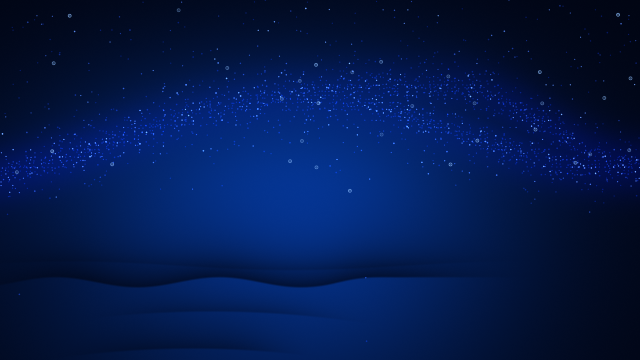
Reproduce this background procedurally as a WebGL 1 fragment shader.

```glsl
precision highp float;
// A deep blue night: a soft central glow over dim dunes, crossed by an arched
// river of stars that splits in two on the right. Dunes shade the glow along
// curved crests; stars come from jittered grids thinned by a density field.

uniform vec2 u_resolution;

const vec3 NIGHT = vec3(0.004, 0.018, 0.072);
const vec3 GLOW = vec3(0.018, 0.208, 0.580);
const vec3 HAZE = vec3(0.000, 0.018, 0.230);
const vec3 DUST_BLUE = vec3(0.05, 0.20, 0.88);
const vec3 STAR_PALE = vec3(0.55, 0.75, 1.00);

float hash(vec2 p) {
  vec3 q = fract(vec3(p.xyx) * 0.1031);
  q += dot(q, q.yzx + 33.33);
  return fract((q.x + q.y) * q.z);
}

float bell(float d, float width) {
  return exp(-d * d / (width * width));
}

// Fades in over a..b and out over c..d.
float window(float x, float a, float b, float c, float d) {
  return smoothstep(a, b, x) * (1.0 - smoothstep(c, d, x));
}

// Heights of the two strands of the star river: x upper, y lower.
vec2 strands(float x) {
  float rise = 0.485 + 0.25 * smoothstep(-0.12, 0.48, x);
  float upper = rise + 0.025 * smoothstep(0.45, 0.62, x) - 0.22 * smoothstep(0.70, 1.0, x);
  float lower = rise - 0.20 * smoothstep(0.46, 0.95, x);
  return vec2(upper, lower);
}

// Strength of the river at uv for a given strand width.
float river(vec2 uv, float width) {
  vec2 d = uv.y - strands(uv.x);
  return max(bell(d.x, width), bell(d.y, width));
}

float glow(vec2 uv) {
  vec2 d = uv - vec2(0.47, 0.46);
  float sx = d.x < 0.0 ? 0.40 : 0.335;
  float sy = d.y < 0.0 ? 0.60 : 0.37;
  return bell(d.x, sx) * bell(d.y, sy);
}

// Darkens the slope above a crest, leaving the ground below it lit.
float duneShade(float y, float crest, float depth, float amount) {
  float above = y - crest;
  float edge = smoothstep(-0.004, 0.004, above);
  return 1.0 - amount * edge * exp(-max(above, 0.0) / depth);
}

float dunes(vec2 uv) {
  float x = uv.x;
  float settle = smoothstep(0.50, 0.65, x);
  float far = 0.216 + 0.014 * mix(sin(24.6 * x - 0.577), 1.0, settle);
  float ridge = 0.262 + 0.012 * sin(9.0 * x + 0.6);
  float middle = 0.135 - 0.55 * (x - 0.33) * (x - 0.33);
  float near = 0.032 - 0.6 * (x - 0.30) * (x - 0.30);
  float shade = duneShade(uv.y, far, 0.065, 0.70 * window(x, -0.15, 0.15, 0.58, 0.84));
  shade *= duneShade(uv.y, ridge, 0.030, 0.20 * window(x, -0.10, 0.10, 0.60, 0.86));
  shade *= duneShade(uv.y, middle, 0.035, 0.34 * window(x, 0.12, 0.30, 0.40, 0.60));
  shade *= duneShade(uv.y, near, 0.050, 0.45 * window(x, 0.06, 0.24, 0.34, 0.50));
  return shade;
}

// Coverage of a disc edge, smoothed over about one pixel.
float disc(float d, float radius, float px) {
  return 1.0 - smoothstep(radius - 0.7 * px, radius + 0.7 * px, d);
}

// One grid of small stars, dense along the river and sparse in the sky.
vec3 dust(vec2 p, float aspect, float cell, float radius, float seed, float px) {
  vec2 id = floor(p / cell);
  vec2 jitter = vec2(hash(id + seed), hash(id + seed + 17.3));
  vec2 center = (id + 0.25 + 0.5 * jitter) * cell;
  vec2 uv = center / vec2(aspect, 1.0);
  float density = 0.50 * river(uv, 0.028) + 0.15 * river(uv, 0.085);
  density += 0.025 * smoothstep(0.46, 0.65, uv.y);
  float lit = step(hash(id + seed + 41.7), density);
  float tone = pow(hash(id + seed + 73.1), 4.0);
  vec3 tint = mix(DUST_BLUE, STAR_PALE, tone);
  return tint * lit * (0.35 + 0.65 * tone) * disc(length(p - center), radius, px);
}

// Scattered larger stars drawn as tiny rings with a faint core.
float rings(vec2 p, float aspect, float cell, float px) {
  vec2 id = floor(p / cell);
  vec2 jitter = vec2(hash(id + 5.2), hash(id + 29.8));
  vec2 center = (id + 0.12 + 0.76 * jitter) * cell;
  vec2 uv = center / vec2(aspect, 1.0);
  float density = 0.10 * smoothstep(0.44, 0.52, uv.y) + 0.40 * river(uv, 0.09);
  float lit = step(hash(id + 61.4), density);
  float d = length(p - center);
  float ring = disc(abs(d - 0.0040), 0.0010, px);
  return lit * (0.4 + 0.5 * hash(id + 88.6)) * max(ring, 0.4 * disc(d, 0.004, px));
}

void main() {
  vec2 p = gl_FragCoord.xy / u_resolution.y;
  float aspect = u_resolution.x / u_resolution.y;
  float px = 1.0 / u_resolution.y;
  vec2 uv = p / vec2(aspect, 1.0);

  // Sky glow, dunes and the haze around the river
  vec3 color = mix(NIGHT, GLOW, glow(uv) * dunes(uv));
  color += HAZE * river(uv, 0.08) * mix(0.35, 0.75, smoothstep(0.15, 0.5, abs(uv.x - 0.5)));

  // Star dust in three sizes, then the ringed stars
  for (int i = 0; i < 3; i++) {
    float n = float(i);
    color += dust(p, aspect, 0.010 + 0.006 * n, 0.0014 + 0.0003 * n, 113.0 * n, px);
  }
  color = mix(color, STAR_PALE, rings(p, aspect, 0.085, px));

  // Fine grain against banding
  color += (hash(gl_FragCoord.xy) - 0.5) / 255.0;
  gl_FragColor = vec4(color, 1.0);
}
```
